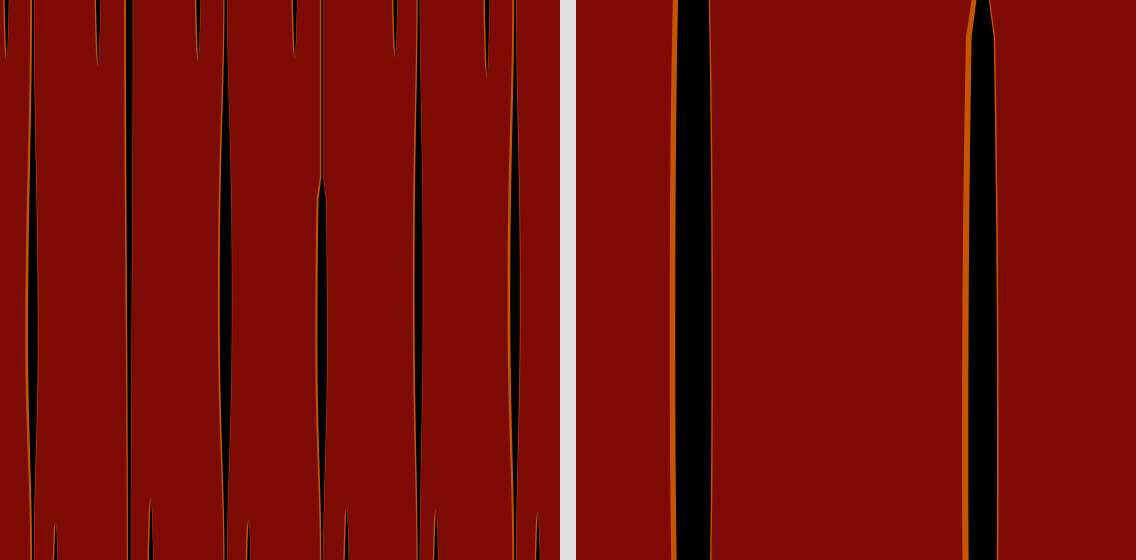
Left: the whole. Right: its middle third, enlarged.
Give the GLSL for this pattern, as a WebGL 1 fragment shader.

```glsl
precision highp float;
// Red wooden planks parted by swelling black gaps and short cracks with orange lit rims.

uniform vec2 u_resolution;

// Lengths are in thousandths of the canvas.
const float CANVAS = 1000.0;
const float PLANK_WIDTH = 172.2;
const float FIRST_GAP = 58.8;
const float PI = 3.14159265;

const vec3 PAINT_RED = vec3(0.49, 0.04, 0.01);
const vec3 GAP_BLACK = vec3(0.005, 0.0, 0.0);
const vec3 RIM_ORANGE = vec3(0.78, 0.33, 0.0);

float hash(float id, float seed) {
    return fract(sin(id * 127.1 + seed * 311.7) * 43758.5453);
}

float randomRange(float id, float seed, float low, float high) {
    return mix(low, high, hash(id, seed));
}

// Share of a pixel centred on x that lies between two edges.
float coverage(float x, float left, float right, float pixel) {
    float covered = min(x + 0.5 * pixel, right) - max(x - 0.5 * pixel, left);
    return clamp(covered / pixel, 0.0, 1.0);
}

// Black opening with a wide rim on its left and a hairline on its right.
vec3 paintSlit(vec3 color, float x, float halfWidth, float rim, float pixel) {
    float rimmed = coverage(x, -halfWidth - rim, halfWidth + 0.25 * rim, pixel);
    float opening = coverage(x, -halfWidth, halfWidth, pixel);
    color = mix(color, RIM_ORANGE, rimmed);
    return mix(color, GAP_BLACK, opening);
}

// Full-height gap that swells from a hairline around one level.
vec3 paintGap(vec3 color, vec2 p, float id, float pixel) {
    float kind = mod(id, 6.0);
    float opensAtTop = 1.0 - step(0.5, abs(kind - 1.0));
    float opensAbruptly = 1.0 - step(0.5, abs(kind - 3.0));

    float level = p.y / CANVAS;
    float peak = mix(randomRange(id, 1.0, 0.35, 0.53), 0.999, opensAtTop);
    float reach = level > peak ? 1.0 - peak : peak;
    float t = clamp(abs(level - peak) / reach, 0.0, 1.0);
    float swell = 0.5 + 0.5 * cos(PI * pow(t, randomRange(id, 2.0, 1.0, 1.3)));
    swell *= 1.0 - opensAbruptly * clamp((level - 0.645) / 0.04, 0.0, 1.0);

    float narrow = mix(1.6, 3.6, pow(hash(id, 3.0), 3.0));
    float wide = mix(randomRange(id, 4.0, 7.2, 11.5), 6.0, opensAtTop);
    float rim = mix(2.2, 3.8, pow(hash(id, 5.0), 3.0)) * (1.0 + 0.5 * swell);
    return paintSlit(color, p.x, mix(narrow, wide, swell), rim, pixel);
}

// Short crack running in from a plank end to a sharp tip.
vec3 paintCrack(vec3 color, float x, float depth, float len, float pixel) {
    float taper = pow(clamp(1.0 - depth / len, 0.0, 1.0), 0.65);
    float halfWidth = (1.7 + 0.019 * len) * taper;
    float rim = 2.5 * min(1.0, 3.0 * taper);
    return paintSlit(color, x, halfWidth, rim, pixel);
}

void main() {
    vec2 p = gl_FragCoord.xy / u_resolution * CANVAS;
    float pixel = CANVAS / u_resolution.x;

    // Each column holds one gap, one crack from above and one from below.
    float id = floor((p.x - FIRST_GAP) / PLANK_WIDTH + 0.5);
    vec2 local = vec2(p.x - FIRST_GAP - id * PLANK_WIDTH, p.y);

    float topX = local.x + randomRange(id, 6.0, 40.0, 56.0);
    float topLength = randomRange(id, 7.0, 82.0, 180.0);
    float bottomX = local.x - randomRange(id, 8.0, 30.0, 47.0);
    float bottomLength = randomRange(id, 9.0, 63.0, 160.0);

    vec3 color = PAINT_RED;
    color = paintGap(color, local, id, pixel);
    color = paintCrack(color, topX, CANVAS - p.y, topLength, pixel);
    color = paintCrack(color, bottomX, p.y, bottomLength, pixel);
    gl_FragColor = vec4(color, 1.0);
}
```
